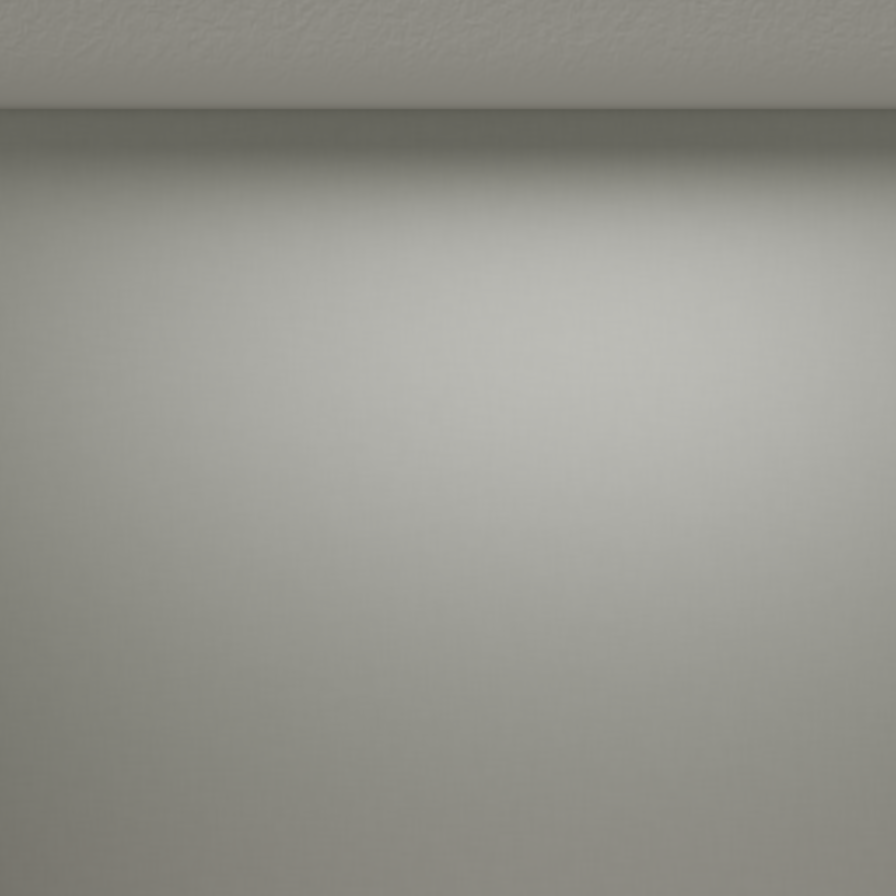
This background is drawn by a Shadertoy shader. Its source:

```glsl
// A softly lit gray wall beneath a grained leather ledge and its shadow.

const float LEDGE_Y = 0.878;            // lower edge of the ledge
const float SHADOW_Y = 0.838;           // lower edge of the flat shadow strip
const float SHADOW_FADE = 0.065;        // softness of the shadow on the wall
const float SHADOW_LIGHT = 0.405;
const float WALL_LIGHT = 0.54;
const float WALL_FALLOFF = 0.08;        // darkening toward the left side
const vec2 GLOW_CENTER = vec2(0.67, 0.64);
const vec2 GLOW_SIDES = vec2(0.85, 0.60); // widths left and right
const float GLOW_DROP = 0.36;           // width downward
const float GLOW_STRENGTH = 0.197;
const float LEDGE_LIGHT = 0.555;
const float GRAIN_SCALE = 130.0;
const float GRAIN_RELIEF = 0.045;
const float WEAVE_SCALE = 256.0;
const float WEAVE_STRENGTH = 0.006;

float hash(vec2 p) {
    return fract(sin(dot(p, vec2(127.1, 311.7))) * 43758.5453);
}

float noise(vec2 p) {
    vec2 cell = floor(p);
    vec2 f = fract(p);
    f = f * f * (3.0 - 2.0 * f);
    float low = mix(hash(cell), hash(cell + vec2(1, 0)), f.x);
    float high = mix(hash(cell + vec2(0, 1)), hash(cell + vec2(1, 1)), f.x);
    return mix(low, high, f.y);
}

// Height of the leather: warped coarse pebbles with finer creases
float leatherHeight(vec2 p) {
    p += 0.7 * vec2(noise(p * 0.5), noise(p * 0.5 + 19.0));
    return 0.65 * noise(p) + 0.35 * noise(p * 1.9 + 7.0);
}

float wallLight(vec2 uv) {
    float side = (uv.x - 0.7) / 0.7;
    float base = WALL_LIGHT - WALL_FALLOFF * side * side;

    // The glow spreads sideways and fades only downward
    float dx = uv.x - GLOW_CENTER.x;
    dx /= dx < 0.0 ? GLOW_SIDES.x : GLOW_SIDES.y;
    float dy = max(GLOW_CENTER.y - uv.y, 0.0) / GLOW_DROP;
    float light = base + GLOW_STRENGTH * exp(-dx * dx - dy * dy);

    // Shadow cast by the ledge
    float depth = max(SHADOW_Y - uv.y, 0.0) / SHADOW_FADE;
    light = mix(SHADOW_LIGHT, light, 1.0 - exp(-pow(depth, 1.3)));
    light -= 0.045 * exp(-max(LEDGE_Y - uv.y, 0.0) / 0.006);

    // Faint woven grain
    vec2 p = uv * WEAVE_SCALE;
    float weave = noise(p * vec2(0.25, 1.0)) + noise(p * vec2(1.0, 0.25)) - 1.0;
    return light + WEAVE_STRENGTH * weave;
}

float ledgeLight(vec2 uv) {
    float rise = max(uv.y - LEDGE_Y, 0.0);
    float side = uv.x - 0.6;
    float light = LEDGE_LIGHT - 0.06 * side * side;
    light -= 0.035 * (1.0 - smoothstep(0.0, 0.09, rise));
    light -= 0.10 * exp(-rise / 0.005);

    // Relief lit from the upper left, flattening toward the edge
    vec2 p = uv * GRAIN_SCALE;
    float relief = leatherHeight(p) - leatherHeight(p + vec2(-0.3, 0.4));
    return light + GRAIN_RELIEF * relief * smoothstep(0.0, 0.10, rise);
}

void mainImage(out vec4 fragColor, in vec2 fragCoord) {
    vec2 uv = fragCoord / iResolution.xy;
    float pixel = 1.0 / iResolution.y;
    float onLedge = smoothstep(-pixel, pixel, uv.y - LEDGE_Y);
    float light = mix(wallLight(uv), ledgeLight(uv), onLedge);

    // Neutral highlights, olive mids, warmer ledge and floor side
    float warmth = max(onLedge, 1.0 - smoothstep(0.0, 0.2, uv.y));
    float blueLoss = mix(0.034, 0.022, smoothstep(0.5, 0.72, light));
    vec3 color = light - vec3(0.0, 0.007 * warmth, blueLoss + 0.004 * warmth);
    fragColor = vec4(color, 1.0);
}
```
